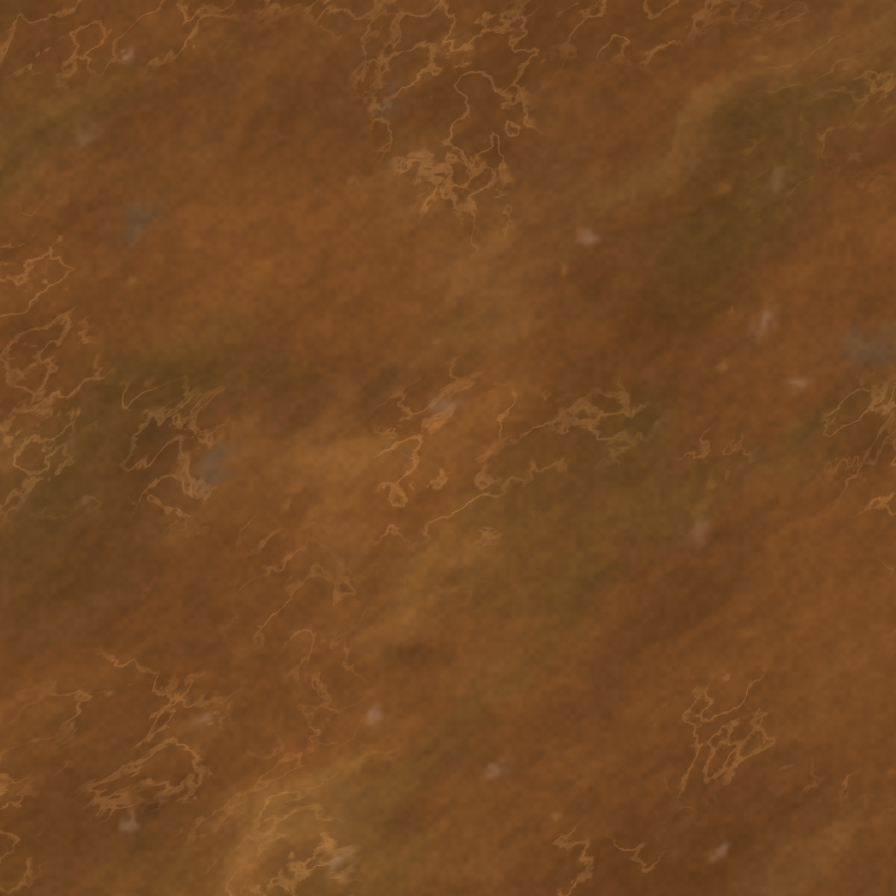
This texture is drawn by a Shadertoy shader. Its source:

```glsl
// Weathered brown hide: soft diagonal clouds of russet, olive and ochre,
// built from stretched value noise, with faint wisps, a fine nap and
// scattered blurry pale, grey and dark spots.
#define SLANT 0.62          // direction of the clouds, radians
#define CLOUD_SCALE 5.0     // cloud cells across the canvas
#define CLOUD_CONTRAST 0.50
#define NAP_SCALE 150.0     // fine grain cells across the canvas
#define NAP_CONTRAST 0.09
#define WISP_STRENGTH 0.10
#define RUSSET vec3(0.435, 0.268, 0.128)
#define OLIVE vec3(0.392, 0.274, 0.128)
#define OCHRE vec3(0.515, 0.345, 0.180)
#define PALE vec3(0.640, 0.490, 0.400)
#define GREY vec3(0.410, 0.335, 0.270)
#define DARK vec3(0.310, 0.205, 0.110)

float hash(vec2 p) {
    vec3 q = fract(vec3(p.xyx) * 0.1031);
    q += dot(q, q.yzx + 33.33);
    return fract((q.x + q.y) * q.z);
}

float noise(vec2 p) {
    vec2 cell = floor(p), f = fract(p);
    f = f * f * f * (f * (f * 6.0 - 15.0) + 10.0);
    return mix(mix(hash(cell), hash(cell + vec2(1, 0)), f.x),
               mix(hash(cell + vec2(0, 1)), hash(cell + vec2(1, 1)), f.x), f.y);
}

mat2 rotation(float angle) {
    float c = cos(angle), s = sin(angle);
    return mat2(c, -s, s, c);
}

float fbm(vec2 p) {
    float sum = 0.0, amplitude = 0.5;
    for (int i = 0; i < 5; i++) {
        sum += amplitude * noise(p);
        p = rotation(0.35) * p * 2.03 + 17.3;
        amplitude *= 0.5;
    }
    return sum / 0.97;
}

// Coverage of blurry, ragged spots, at most one per grid cell.
float spots(vec2 p, float scale, float share, float radius, float seed) {
    p *= scale;
    p += 0.35 * radius * (vec2(noise(p * 5.0 / radius * 0.3), noise(p * 5.0 / radius * 0.3 + 40.0)) - 0.5) * 2.0;
    vec2 cell = floor(p);
    float cover = 0.0;
    for (int y = -1; y <= 1; y++)
    for (int x = -1; x <= 1; x++) {
        vec2 id = cell + vec2(x, y) + seed;
        vec2 center = cell + vec2(x, y) + vec2(hash(id + 3.1), hash(id + 7.7));
        float size = radius * mix(0.5, 1.0, hash(id + 11.9));
        vec2 d = rotation(SLANT + 1.4 * (hash(id + 19.3) - 0.5)) * (p - center);
        float falloff = exp(-dot(d * vec2(0.75, 1.4), d * vec2(0.75, 1.4)) / (size * size));
        float present = step(hash(id + 23.7), share);
        cover = max(cover, present * falloff * mix(0.4, 1.0, hash(id + 31.3)));
    }
    return cover;
}

void mainImage(out vec4 fragColor, in vec2 fragCoord) {
    vec2 uv = fragCoord / iResolution.y;
    vec2 slanted = rotation(SLANT) * uv;

    // Diagonal clouds, warped a little so that they stay irregular
    vec2 warp = vec2(fbm(uv * 4.0 + 5.0), fbm(uv * 4.0 + 25.0)) - 0.5;
    vec2 cloud = (slanted + 0.12 * warp) * CLOUD_SCALE * vec2(0.6, 1.4);
    float tone = fbm(cloud + 3.0);
    float hue = fbm(cloud * 0.8 + 60.0);
    float light = fbm(cloud * 1.1 + 90.0);

    vec3 color = mix(RUSSET, OLIVE, 0.8 * smoothstep(0.48, 0.72, hue));
    color = mix(color, OCHRE, 0.65 * smoothstep(0.50, 0.78, light));
    color *= 1.0 + CLOUD_CONTRAST * (tone - 0.5);

    // Thin curling wisps gathered in the lighter patches
    float ridge = 1.0 - abs(2.0 * fbm(slanted * vec2(22.0, 34.0) + 3.0 * warp) - 1.0);
    float patches = smoothstep(0.50, 0.72, fbm(uv * 6.0 + 130.0));
    color += WISP_STRENGTH * patches * smoothstep(0.86, 1.0, ridge) * vec3(1.0, 0.80, 0.55);

    // Dark stains, grey blotches and small pale flecks
    color = mix(color, DARK, 0.50 * spots(uv, 6.0, 0.40, 0.22, 10.0));
    color = mix(color, GREY, 0.65 * spots(uv, 5.0, 0.22, 0.14, 50.0));
    color = mix(color, PALE, 0.55 * spots(uv, 9.0, 0.16, 0.13, 90.0));
    color = mix(color, OCHRE * 1.15, 0.55 * spots(uv, 16.0, 0.12, 0.12, 140.0));

    // Fine soft nap
    float nap = noise(uv * NAP_SCALE) + noise(slanted * NAP_SCALE * vec2(0.3, 0.6)) - 1.0;
    color *= 1.0 + NAP_CONTRAST * nap;

    fragColor = vec4(color, 1.0);
}
```
